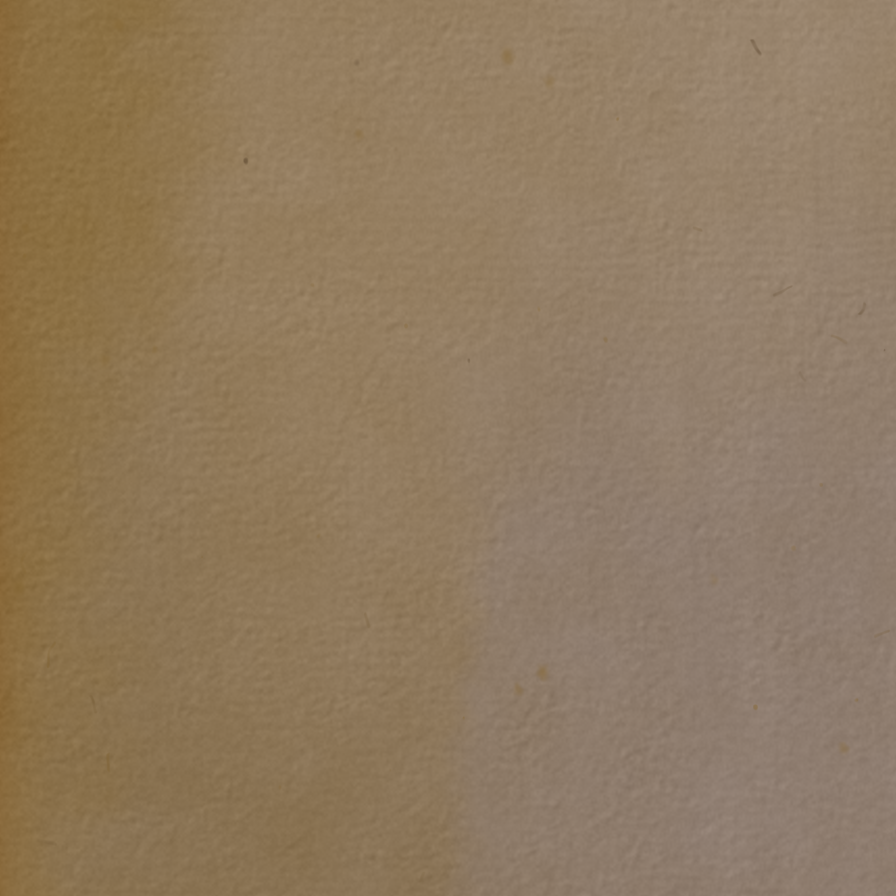
A three.js fragment shader for this texture:

```glsl
varying vec2 vUv;

#define GRAIN_SCALE 112.0
#define RELIEF 0.058
#define FINE_GRAIN 0.036
#define LAID_LINES 76.0
#define LAID_DEPTH 0.005
#define BLOTCH 0.03
#define SPECKS 34
#define FIBRES 14

const vec3 WARM = vec3(0.582, 0.49, 0.365);
const vec3 PALE = vec3(0.594, 0.513, 0.42);
const vec3 GREY = vec3(0.558, 0.488, 0.434);
const vec3 SHADE = vec3(0.538, 0.448, 0.322);
const vec3 OLIVE = vec3(0.548, 0.441, 0.266);
const vec3 RUST = vec3(0.52, 0.365, 0.17);
const vec3 OCHRE = vec3(0.52, 0.4, 0.2);
const vec3 UMBER = vec3(0.33, 0.25, 0.16);

float hash(vec2 p) {
  return fract(sin(dot(p, vec2(127.1, 311.7))) * 43758.5453);
}

float noise(vec2 p) {
  vec2 i = floor(p), f = fract(p);
  f = f * f * (3.0 - 2.0 * f);
  return mix(mix(hash(i), hash(i + vec2(1.0, 0.0)), f.x),
             mix(hash(i + vec2(0.0, 1.0)), hash(i + 1.0), f.x), f.y);
}

float fbm(vec2 p) {
  float sum = 0.0, amp = 0.5;
  for (int i = 0; i < 4; i++) {
    sum += amp * noise(p);
    p = mat2(0.8, 0.6, -0.6, 0.8) * p * 2.03 + 7.3;
    amp *= 0.5;
  }
  return sum / 0.9375;
}

// Pulp surface: short rounded bumps at two turned scales
float pulpHeight(vec2 p) {
  vec2 q = mat2(0.82, -0.57, 0.57, 0.82) * p * GRAIN_SCALE;
  vec2 r = mat2(0.93, 0.37, -0.37, 0.93) * p * GRAIN_SCALE * 1.55;
  return 0.6 * noise(q) + 0.4 * noise(r + 13.7);
}

float segmentDistance(vec2 p, vec2 halfAxis) {
  float t = clamp(dot(p, halfAxis) / dot(halfAxis, halfAxis), -1.0, 1.0);
  return length(p - halfAxis * t);
}

// Broad stains: pale sheet, damp tide line, olive margin, rusty edge
vec3 stainedSheet(vec2 p) {
  float drift = fbm(p * vec2(5.0, 4.0)) - 0.5;
  float ragged = fbm(p * 19.0 + 3.0) - 0.5;
  float upper = smoothstep(0.35, 0.7, p.y);

  float lit = smoothstep(0.15, 0.75, p.y * 0.75 + p.x * 0.5 + drift * 0.4);
  vec3 left = mix(SHADE, WARM, lit);
  vec3 right = mix(GREY, PALE, smoothstep(0.4, 0.85, p.y + drift * 0.3));
  float tide = 0.525 + 0.04 * drift + 0.06 * ragged + 0.05 * upper;
  float softness = mix(0.03, 0.28, upper);
  float damp = smoothstep(tide - softness, tide + softness, p.x);
  damp = mix(damp, smoothstep(0.2, 0.85, p.x + drift * 0.3), 0.5);
  vec3 col = mix(left, right, damp);

  float margin = 0.015 + 0.1 * smoothstep(0.45, 0.85, p.y) + 0.08 * drift + 0.08 * ragged;
  col = mix(col, OLIVE, 1.0 - smoothstep(margin - 0.02, margin + 0.17, p.x));
  col = mix(col, RUST, 0.6 * exp(-p.x * 42.0) * (0.8 + drift));

  // Faint vertical streaks and cloudy yellowing
  float streak = fbm(p * vec2(36.0, 4.0) + 4.0) - 0.5;
  col += 0.022 * streak * smoothstep(0.4, 0.8, p.x);
  float cloud = fbm(p * 15.0 + 20.0) - 0.5;
  return col + BLOTCH * cloud * vec3(0.7, 0.9, 1.5);
}

void main() {
  vec2 p = vUv;
  vec3 col = stainedSheet(p);

  // Relief lit from the upper left
  vec2 toLight = vec2(-0.0022, 0.0026);
  float slope = pulpHeight(p) - pulpHeight(p + toLight);
  float strength = 0.5 + noise(p * 24.0);
  col += RELIEF * slope * strength;
  float tooth = 0.6 * noise(p * 240.0) + 0.4 * noise(p.yx * 430.0 + 5.0);
  col += FINE_GRAIN * (tooth - 0.5);

  // Weak horizontal laid lines, broken up across the sheet
  float laid = sin(6.2832 * (p.y * LAID_LINES + 0.8 * noise(p * 14.0)));
  col += LAID_DEPTH * laid * noise(p * vec2(20.0, 9.0) + 31.0);

  // Small ochre and dark specks with soft ragged rims
  for (int i = 0; i < SPECKS; i++) {
    float id = float(i);
    vec2 centre = vec2(hash(vec2(id, 1.7)), hash(vec2(id, 5.3)));
    float kind = hash(vec2(id, 9.1));
    float radius = mix(0.002, 0.01, pow(hash(vec2(id, 3.9)), 3.0));
    float dist = length((p - centre) * vec2(1.25, 1.0)) + 0.005 * (noise(p * 170.0) - 0.5);
    float mask = 1.0 - smoothstep(0.0, radius * 1.5, dist);
    vec3 ink = kind > 0.8 ? UMBER : OCHRE;
    col = mix(col, ink, mask * mix(0.2, 0.6, hash(vec2(id, 7.7))));
  }

  // Short embedded fibres
  for (int i = 0; i < FIBRES; i++) {
    float id = float(i) + 60.0;
    vec2 centre = vec2(hash(vec2(id, 2.3)), hash(vec2(id, 6.1)));
    float angle = 3.1416 * hash(vec2(id, 8.9));
    float reach = mix(0.004, 0.012, hash(vec2(id, 4.7)));
    vec2 bend = 0.008 * (vec2(noise(p * 70.0), noise(p * 70.0 + 9.0)) - 0.5);
    float dist = segmentDistance(p - centre + bend, reach * vec2(cos(angle), sin(angle)));
    float mask = 1.0 - smoothstep(0.0004, 0.003, dist);
    mask *= 0.4 + 0.6 * noise(p * 160.0 + id);
    vec3 ink = mix(OCHRE, UMBER, hash(vec2(id, 1.1)));
    col = mix(col, ink, mask * mix(0.2, 0.6, hash(vec2(id, 3.3))));
  }

  gl_FragColor = vec4(col, 1.0);
}
```
